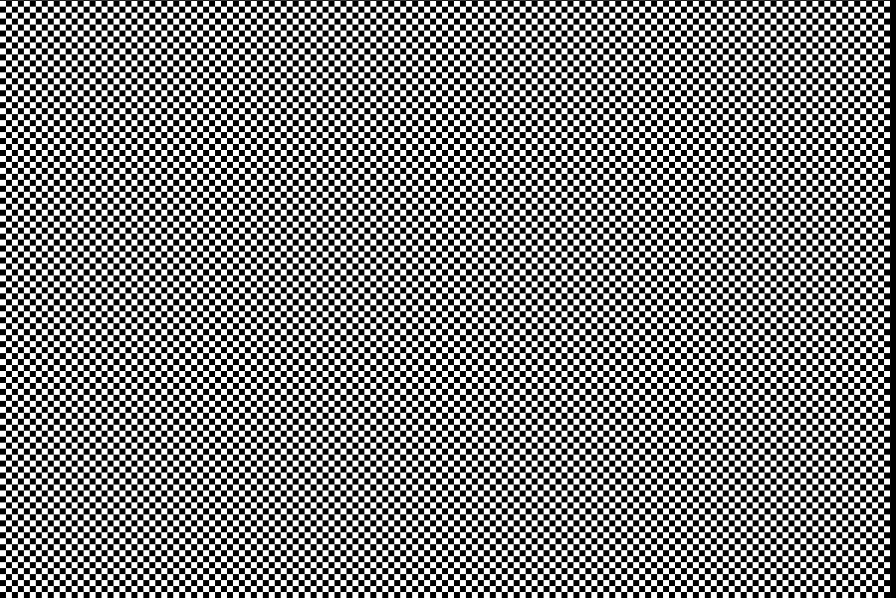
Give the GLSL for this pattern, as a Shadertoy shader.

```glsl
// A fine black and white checkerboard of square cells, with a plain black
// strip along the right side and above the last row. Edges are smoothed by
// integrating the square waves exactly over each pixel's footprint.

#define CELLS_ACROSS 150.0   // cells in the full canvas width
#define BOARD_COLUMNS 149.0  // checkered columns before the right strip
#define BOARD_ROWS 100.0     // checkered rows before the top strip
#define DARK vec3(0.0)
#define LIGHT vec3(1.0)

// Integral of a square wave that is +1 on [0,1) and -1 on [1,2)
vec2 squareWaveIntegral(vec2 p) {
    return 1.0 - abs(mod(p, 2.0) - 1.0);
}

// Mean of that square wave over a box of the given width, per axis
vec2 filteredSquareWave(vec2 p, float width) {
    vec2 halfBox = vec2(0.5 * width);
    return (squareWaveIntegral(p + halfBox) - squareWaveIntegral(p - halfBox)) / width;
}

void mainImage(out vec4 fragColor, in vec2 fragCoord) {
    // Cell units, measured from the lower left
    float pixelWidth = CELLS_ACROSS / iResolution.x;
    vec2 cell = fragCoord * pixelWidth;

    // Opposite signs on the two axes make a light cell
    vec2 wave = filteredSquareWave(cell, pixelWidth);
    float light = 0.5 - 0.5 * wave.x * wave.y;

    // Coverage of the board, leaving the outer strips dark
    vec2 inside = clamp((vec2(BOARD_COLUMNS, BOARD_ROWS) - cell) / pixelWidth + 0.5, 0.0, 1.0);
    light *= inside.x * inside.y;

    fragColor = vec4(mix(DARK, LIGHT, light), 1.0);
}
```
